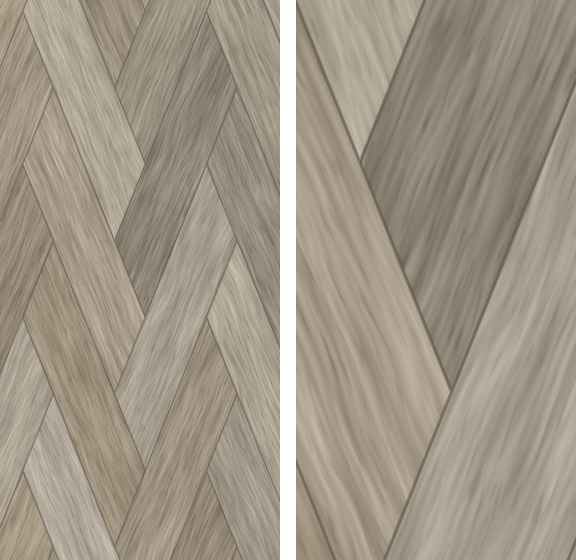
Left: the whole. Right: its middle third, enlarged.
Reproduce this texture procedurally as a WebGL 1 fragment shader.

```glsl
precision highp float;

// Oak herringbone floor: 3:1 planks laid on a skewed lattice, one axis per lean.
// Each plank gets its own tone, warmth and grain; the grain is stretched
// gradient noise plus hyperbolic growth rings, with thin dark joints on top.

uniform vec2 u_resolution;

const vec2 CELL = vec2(0.1094, 0.2734);   // lattice step, in canvas widths
const vec2 ORIGIN = vec2(0.5187, 0.867);  // lower corner of one plank
const float PLANK_WIDTH = 0.203;          // measured square to the long edge
const float PLANK_CELLS = 3.0;            // length in lattice steps
const float JOINT_HALF_WIDTH = 0.0017;

const vec3 DARK_OAK = vec3(0.570, 0.525, 0.460);
const vec3 PALE_OAK = vec3(0.705, 0.665, 0.600);
const vec3 JOINT_COLOR = vec3(0.36, 0.33, 0.29);

float hash(vec2 p) {
  vec3 q = fract(vec3(p.xyx) * vec3(0.1031, 0.1030, 0.0973));
  q += dot(q, q.yzx + 33.33);
  return fract((q.x + q.y) * q.z);
}

vec2 gradientAt(vec2 cell) {
  float angle = 6.2832 * hash(cell);
  return vec2(cos(angle), sin(angle));
}

float gradientNoise(vec2 p) {
  vec2 i = floor(p);
  vec2 f = fract(p);
  vec2 s = f * f * f * (f * (f * 6.0 - 15.0) + 10.0);
  float a = dot(gradientAt(i), f);
  float b = dot(gradientAt(i + vec2(1.0, 0.0)), f - vec2(1.0, 0.0));
  float c = dot(gradientAt(i + vec2(0.0, 1.0)), f - vec2(0.0, 1.0));
  float d = dot(gradientAt(i + vec2(1.0, 1.0)), f - vec2(1.0, 1.0));
  return mix(mix(a, b, s.x), mix(c, d, s.x), s.y);
}

// Finds the plank at lattice point p: id, lean (0 right, 1 left),
// and local = (across 0..1, along 0..PLANK_CELLS).
void findPlank(vec2 p, out vec2 id, out float lean, out vec2 local) {
  vec2 cell = floor(p);
  vec2 f = fract(p);
  float k = mod(cell.x - cell.y + 0.5, 2.0 * PLANK_CELLS);
  k = floor(k);
  lean = step(PLANK_CELLS, k);
  float slot = mix(k, 2.0 * PLANK_CELLS - 1.0 - k, lean);
  id = cell - slot * vec2(1.0 - lean, lean);
  local = mix(vec2(f.y, f.x + slot), vec2(f.x, f.y + slot), lean);
}

// Brightness offset of the wood; q = (across, along) in canvas widths.
float woodGrain(vec2 q, float seed) {
  vec2 shift = vec2(seed * 7.0, seed * 31.0);
  vec2 w = q + shift;
  q.x += 0.010 * gradientNoise(w * vec2(9.0, 5.0));
  q.x += 0.08 * (seed - 0.5) * q.y * 0.3;
  w.x = q.x + shift.x;

  float broad = gradientNoise(w * vec2(14.0, 3.0));
  float streak = gradientNoise(w * vec2(48.0, 3.0) + 17.0);
  float fine = gradientNoise(w * vec2(125.0, 7.0) + 41.0);
  float pores = gradientNoise(w * vec2(170.0, 18.0) + 73.0);

  // Growth rings: nested arches that straighten away from the heart line
  float heart = q.x - 0.26 * (seed - 0.5);
  float rings = 78.0 * sqrt(heart * heart + 0.0012) + 10.0 * w.y;
  rings += 1.4 * gradientNoise(w * vec2(18.0, 4.0) + 5.0);
  float ringLine = sin(6.2832 * rings) * (0.6 + 0.8 * streak);

  return 0.055 * broad + 0.075 * streak + 0.105 * fine
       + 0.016 * ringLine - 0.055 * smoothstep(0.12, 0.5, pores);
}

vec3 plankColor(vec2 id, float lean) {
  float tone = fract(dot(id, vec2(0.7549, 0.5698)) + 0.37 * lean);
  float warmth = hash(id + 19.0 * lean + 57.0) - 0.5;
  return mix(DARK_OAK, PALE_OAK, tone) + warmth * vec3(0.016, 0.0, -0.028);
}

void main() {
  float pixel = 1.0 / u_resolution.x;
  vec2 uv = gl_FragCoord.xy * pixel;

  // Skewed lattice: x climbs to the right, y climbs to the left
  vec2 s = (uv - ORIGIN) / CELL;
  vec2 lattice = 0.5 * vec2(s.x + s.y, s.y - s.x);

  vec2 id;
  vec2 local;
  float lean;
  findPlank(lattice, id, lean, local);

  // Wood, with the grain following the plank
  vec2 direction = normalize(CELL * vec2(1.0 - 2.0 * lean, 1.0));
  vec2 q = vec2((local.x - 0.5) * PLANK_WIDTH, dot(uv, direction));
  float seed = hash(id + 43.0 * lean + 11.0);
  vec3 color = plankColor(id, lean);
  color += woodGrain(q, seed) * vec3(1.0, 1.0, 0.97);

  // Joints, with a faint shade beside them
  vec2 inset = min(local, vec2(1.0, PLANK_CELLS) - local);
  float edge = PLANK_WIDTH * min(inset.x, inset.y);
  float joint = 1.0 - smoothstep(JOINT_HALF_WIDTH - 0.5 * pixel,
                                 JOINT_HALF_WIDTH + 0.8 * pixel, edge);
  color *= 1.0 - 0.05 * exp(-edge / 0.004);
  color = mix(color, JOINT_COLOR, 0.6 * joint);

  gl_FragColor = vec4(color, 1.0);
}
```
